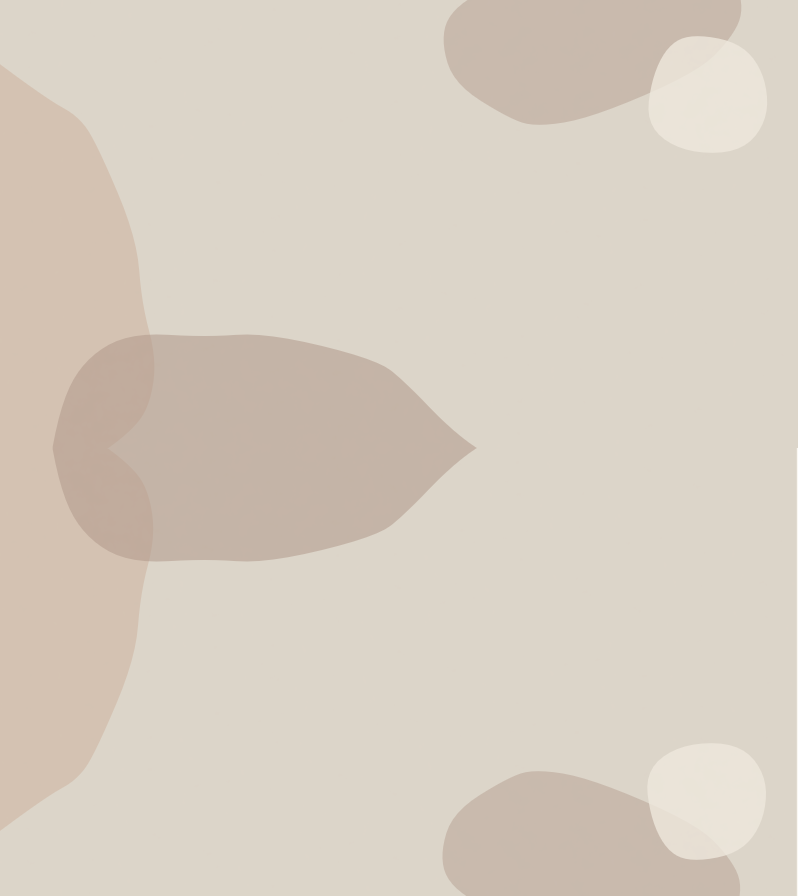
A WebGL 2 fragment shader for this background:

```glsl
#version 300 es
precision highp float;
// Muted paper background with translucent organic shapes, mirrored about the
// horizontal midline. Each shape is a closed quadratic B-spline whose signed
// distance gives a smooth edge; the layers are then blended back to front.

uniform vec2 u_resolution;
out vec4 fragColor;

const vec2 UNUSED = vec2(0.0);

// Signed distance to a closed B-spline through the first n controls.
float splineShape(vec2 p, vec2 c[12], int n) {
  float nearest = 1e9, side = 1.0;
  vec2 a = 0.5 * (c[n - 1] + c[0]);
  for (int i = 0; i < n; i++) {
    vec2 start = 0.5 * (c[(i + n - 1) % n] + c[i]);
    vec2 end = 0.5 * (c[i] + c[(i + 1) % n]);
    for (int k = 1; k <= 6; k++) {
      float t = float(k) / 6.0;
      vec2 b = mix(mix(start, c[i], t), mix(c[i], end, t), t);
      vec2 e = b - a, w = p - a;
      vec2 d = w - e * clamp(dot(w, e) / dot(e, e), 0.0, 1.0);
      nearest = min(nearest, dot(d, d));
      // Even-odd crossing test
      bvec3 crossing = bvec3(p.y >= a.y, p.y < b.y, e.x * w.y > e.y * w.x);
      if (all(crossing) || !any(crossing)) side = -side;
      a = b;
    }
  }
  return side * sqrt(nearest);
}

// Faint paper mottling from layered sines.
float paperGrain(vec2 p) {
  float sum = 0.0, gain = 0.5;
  for (int i = 0; i < 4; i++) {
    sum += gain * sin(p.x + 1.7 * sin(p.y)) * sin(p.y + 1.3 * sin(p.x));
    p = mat2(1.6, 1.2, -1.2, 1.6) * p;
    gain *= 0.6;
  }
  return sum;
}

void main() {
  // Canvas grid of 682 by 768 units, independent of resolution
  vec2 grid = gl_FragCoord.xy / u_resolution * vec2(682.0, 768.0);
  float edge = 768.0 / u_resolution.y;
  float lower = step(grid.y, 384.0);

  // Fold about the midline; the lower half sits one unit to the left
  vec2 p = vec2(grid.x + lower, abs(grid.y - 384.0));

  float peach = splineShape(p, vec2[12](
    vec2(76, -12), vec2(112, 14), vec2(128, 36), vec2(134, 76),
    vec2(121, 124), vec2(117, 180), vec2(84, 258), vec2(68, 284),
    vec2(40, 299), vec2(-40, 359), vec2(-300, 100), vec2(-100, -150)), 12);

  float leaf = splineShape(vec2(grid.x, p.y), vec2[12](
    vec2(38, -38), vec2(52, 40), vec2(74, 78), vec2(112, 99),
    vec2(176, 95), vec2(228, 99), vec2(322, 76), vec2(346, 57),
    vec2(389, 12), vec2(426, -12), vec2(230, -200), UNUSED), 11);

  float stone = splineShape(p, vec2[12](
    vec2(418, 396), vec2(384, 374), vec2(377, 348), vec2(388, 312),
    vec2(434, 283), vec2(458, 275), vec2(506, 283), vec2(596, 322),
    vec2(624, 350), vec2(636, 374), vec2(628, 404), UNUSED), 11);

  float pebble = splineShape(p, vec2[12](
    vec2(594, 355), vec2(634, 347), vec2(654, 320), vec2(657, 282),
    vec2(634, 253), vec2(584, 253), vec2(552, 276), vec2(557, 318),
    vec2(572, 347), UNUSED, UNUSED, UNUSED), 9);

  // Distances to coverage, one lane per layer
  vec4 cover = clamp(0.5 - vec4(peach, leaf, stone, pebble) / edge, 0.0, 1.0);

  // Blend from back to front
  vec3 brown = vec3(0.694, 0.600, 0.545);
  vec3 color = vec3(0.863, 0.835, 0.788);
  color = mix(color, vec3(0.831, 0.761, 0.698), cover.x);
  color = mix(color, brown, 0.55 * cover.y);
  color = mix(color, brown, 0.45 * cover.z);
  color = mix(color, vec3(0.934, 0.909, 0.865), 0.8 * cover.w);
  color += 0.002 * paperGrain(p * 0.12);

  // Pale sliver left open at the right of the lower half
  float sliver = lower * clamp((p.x - 682.0) / edge + 0.5, 0.0, 1.0);
  color = mix(color, vec3(0.98, 0.97, 0.95), sliver);

  fragColor = vec4(color, 1.0);
}
```
